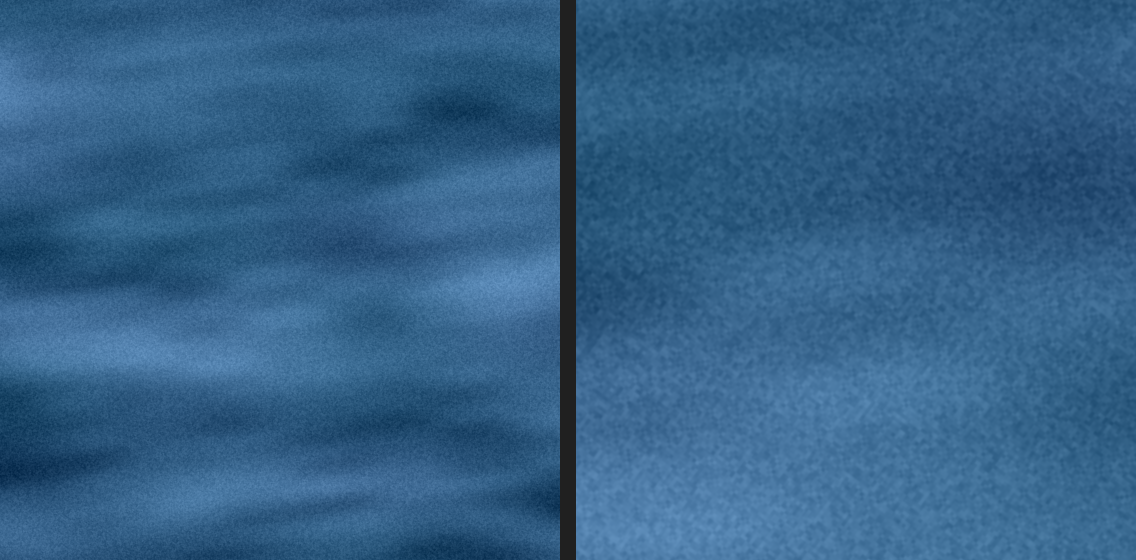
Left, the full canvas; right, a detail of the centre.
This texture is drawn by a WebGL 1 fragment shader. Its source:

```glsl
precision highp float;
// Blurred blue water: soft, wide swells of light and shade under fine grain.
// Layers of stretched, gently sheared value noise set the tone, which picks
// a colour between deep, middle and pale blue; small noise adds the grain.

uniform vec2 u_resolution;

const vec3 DEEP_BLUE = vec3(0.075, 0.228, 0.362);   // tone -2
const vec3 MID_BLUE  = vec3(0.205, 0.383, 0.536);   // tone  0
const vec3 PALE_BLUE = vec3(0.325, 0.518, 0.688);   // tone +2
const vec3 TINT      = vec3(0.022, -0.010, 0.008);  // violet to teal drift

const int   LAYERS      = 4;
const vec2  SWELL_SCALE = vec2(1.9, 6.3);   // cells across the canvas
const vec2  LAYER_GROW  = vec2(1.55, 1.65); // finer cells per layer
const float FIRST_GAIN  = 0.95;
const float LAYER_FADE  = 0.72;
const float SLOPE       = 0.075;            // rise of the swells to the right
const float SLOPE_SWING = 0.05;             // difference between layers
const float BEND        = 0.045;            // waviness of the swells
const float TONE_SPREAD = 0.93;
const float GRAIN_SCALE = 300.0;
const float GRAIN_SIZE_RATIO = 1.6;
const float GRAIN_AMOUNT = 0.085;
const float NOISE_DEVIATION = 0.2145;       // of smooth value noise

float hash(vec2 cell) {
  vec3 p = fract(vec3(cell.xyx) * 0.1031);
  p += dot(p, p.yzx + 33.33);
  return fract((p.x + p.y) * p.z);
}

// Smooth value noise, centred on zero.
float noise(vec2 p) {
  vec2 cell = floor(p);
  vec2 f = p - cell;
  f = f * f * f * (f * (f * 6.0 - 15.0) + 10.0);
  float low  = mix(hash(cell), hash(cell + vec2(1.0, 0.0)), f.x);
  float high = mix(hash(cell + vec2(0.0, 1.0)), hash(cell + vec2(1.0)), f.x);
  return mix(low, high, f.y) - 0.5;
}

// Light and shade of the water, scaled to unit deviation.
float swell(vec2 p) {
  p.y += BEND * noise(p * vec2(2.3, 3.1) + 71.0);
  vec2 scale = SWELL_SCALE;
  float gain = FIRST_GAIN;
  float swing = -SLOPE_SWING;
  float sum = 0.0;
  float power = 0.0;
  for (int i = 0; i < LAYERS; i++) {
    vec2 sheared = vec2(p.x + 0.3 * p.y, p.y - (SLOPE + swing) * p.x);
    vec2 offset = vec2(17.37, 29.61) * float(i + 1);
    sum += gain * noise(sheared * scale + offset);
    power += gain * gain;
    scale *= LAYER_GROW;
    gain *= LAYER_FADE;
    swing = -swing;
  }
  return sum / (sqrt(power) * NOISE_DEVIATION);
}

// Fine speckle, turned off the axes to hide its cells.
float grain(vec2 p) {
  vec2 q = mat2(0.8, 0.6, -0.6, 0.8) * p * GRAIN_SCALE + 500.0;
  return 0.7 * noise(q) + 0.7 * noise(q.yx * GRAIN_SIZE_RATIO + 900.0);
}

void main() {
  vec2 p = gl_FragCoord.xy / min(u_resolution.x, u_resolution.y);

  float tone = swell(p) * TONE_SPREAD;
  vec3 shade = mix(MID_BLUE, DEEP_BLUE, max(-tone, 0.0) * 0.5);
  vec3 color = shade + (PALE_BLUE - MID_BLUE) * max(tone, 0.0) * 0.5;

  color += TINT * noise(p * vec2(3.0, 7.0) + 140.0);
  color += GRAIN_AMOUNT * grain(p);

  gl_FragColor = vec4(clamp(color, 0.0, 1.0), 1.0);
}
```
